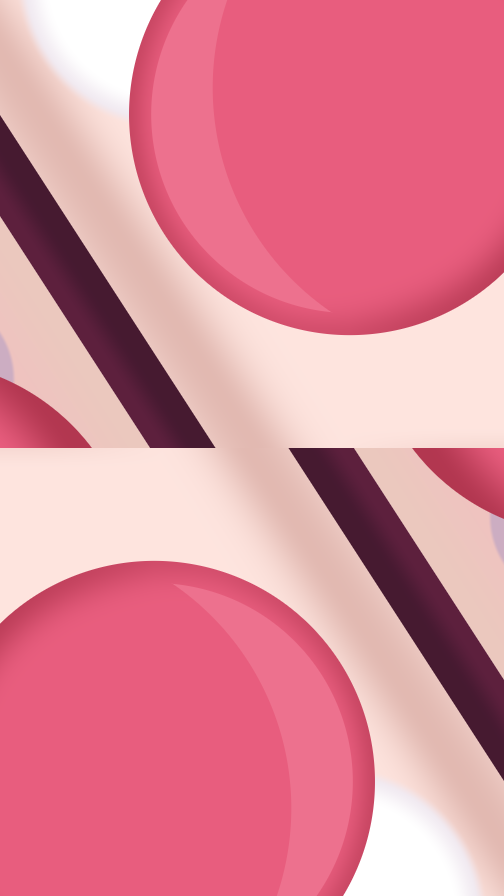
A Shadertoy shader for this background:

```glsl
// Glossy pink discs and dark diagonal bars on blush, mirrored by a half turn.
#define DISC_CENTER vec2(0.694, 0.227)
#define DISC_RADIUS 0.438
#define LOWER_CENTER vec2(-0.167, 1.153)
#define GLOSS_RADIUS 0.394
#define GLOSS_CUT vec3(0.961, 0.174, 0.539)
#define WHITE_SPOT vec3(0.336, -0.046, 0.296)
#define LILAC_SPOT vec3(-0.139, 0.752, 0.167)
#define BAR_NORMAL vec2(0.8395, -0.5434)
#define BAR_RANGE vec2(-0.233, -0.124)

const vec3 BLUSH = vec3(0.995, 0.895, 0.872);
const vec3 BEIGE = vec3(0.885, 0.725, 0.695);
const vec3 PINK = vec3(0.91, 0.365, 0.493);
const vec3 CRIMSON = vec3(0.70, 0.215, 0.315);
const vec3 GLOSS = vec3(0.928, 0.445, 0.555);
const vec3 LILAC = vec3(0.80, 0.68, 0.76);
const vec3 PLUM = vec3(0.365, 0.125, 0.24);
const vec3 DARK_PLUM = vec3(0.275, 0.10, 0.19);

float circle(vec2 p, vec2 center, float radius) {
    return length(p - center) - radius;
}

// Antialiased coverage of a signed distance
float cover(float d) {
    return clamp(0.5 - d * iResolution.x, 0.0, 1.0);
}

// Blush ground with the soft shade beside the bar
vec3 ground(vec2 p, float across) {
    float offset = across + 0.055;
    float spread = offset < 0.0 ? 0.11 : 0.072;
    float shade = exp(-offset * offset / (spread * spread));
    float seam = smoothstep(0.845, 0.91, p.y) * smoothstep(0.62, 0.95, p.x);
    vec3 color = mix(BLUSH, BEIGE, max(shade, 0.35 * seam));

    float below = smoothstep(-0.42, -0.23, across);
    vec3 underside = mix(vec3(0.94, 0.76, 0.75), vec3(0.92, 0.785, 0.745), below);
    color = mix(color, underside, cover(across - BAR_RANGE.x));

    // White and lilac spots
    float white = circle(p, WHITE_SPOT.xy, WHITE_SPOT.z);
    vec3 spot = mix(vec3(1.0), vec3(0.94, 0.91, 0.94), smoothstep(-0.06, 0.0, white));
    color = mix(color, spot, 1.0 - smoothstep(-0.014, 0.010, white));
    float lilac = circle(p, LILAC_SPOT.xy, LILAC_SPOT.z);
    return mix(color, LILAC, 1.0 - smoothstep(-0.005, 0.004, lilac));
}

// Disc with a rim shade and a crescent of gloss
vec3 mainDisc(vec2 p, float d) {
    vec2 dir = normalize(p - DISC_CENTER + 1e-5);
    float corner = smoothstep(0.3, 0.9, dot(dir, normalize(vec2(1.0, 0.8))));
    float rim = smoothstep(-0.085 - 0.04 * corner, 0.005, d);
    float strength = 0.28 + 0.32 * abs(dir.x) + 0.3 * corner;
    vec3 color = mix(PINK, CRIMSON, rim * rim * strength);

    float outer = circle(p, DISC_CENTER, GLOSS_RADIUS);
    float inner = circle(p, GLOSS_CUT.xy, GLOSS_CUT.z);
    return mix(color, GLOSS, cover(max(outer, -inner)));
}

void mainImage(out vec4 fragColor, in vec2 fragCoord) {
    // Fold the lower half onto the upper; y runs down from the top
    vec2 uv = fragCoord / iResolution.xy;
    if (uv.y < 0.5) uv = 1.0 - uv;
    vec2 p = vec2(uv.x, (1.0 - uv.y) * iResolution.y / iResolution.x);

    float across = dot(p, BAR_NORMAL);
    vec3 color = ground(p, across);

    // Diagonal bar
    float bar = max(BAR_RANGE.x - across, across - BAR_RANGE.y);
    float tone = smoothstep(BAR_RANGE.x + 0.02, BAR_RANGE.y - 0.035, across);
    color = mix(color, mix(PLUM, DARK_PLUM, tone), cover(bar));

    // Lower disc, darker toward its rim
    float lower = circle(p, LOWER_CENTER, DISC_RADIUS);
    vec3 lowerColor = mix(PINK, CRIMSON, smoothstep(-0.17, -0.01, lower + 0.35 * (p.x - 0.1)));
    color = mix(color, lowerColor, cover(lower));

    // Main disc
    float disc = circle(p, DISC_CENTER, DISC_RADIUS);
    color = mix(color, mainDisc(p, disc), cover(disc));

    fragColor = vec4(color, 1.0);
}
```
